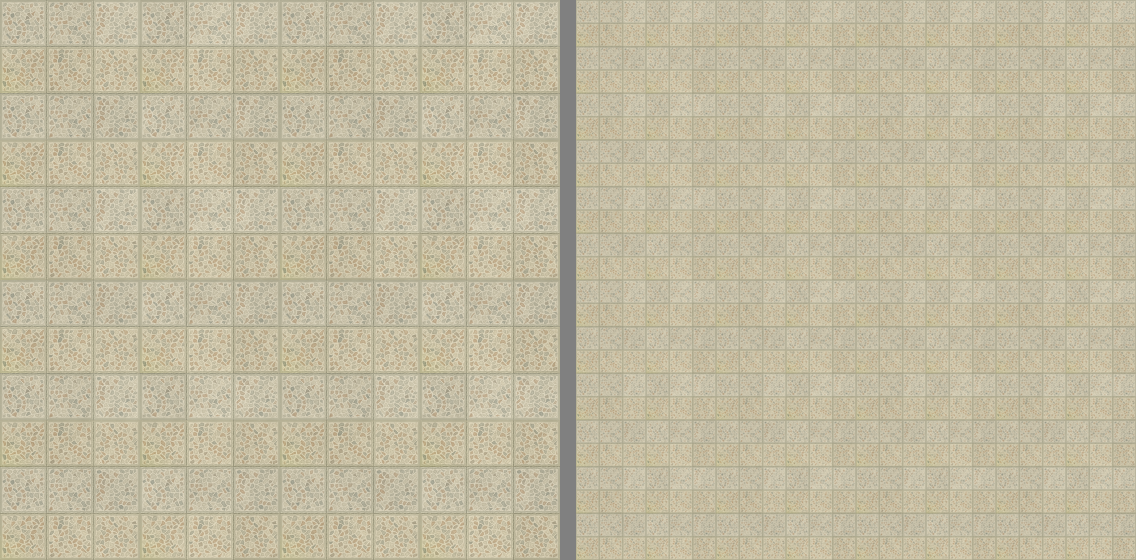
Left, the tile; right, the same tile 2 across and 2 down.
Write a WebGL 2 fragment shader that draws this texture.

```glsl
#version 300 es
precision highp float;
// Twelve by twelve pale floor tiles, each a framed panel of rounded pebbles set in cream mortar.
uniform vec2 u_resolution;
out vec4 fragColor;

const float TILES = 12.0;
const float STONES = 9.0;   // stones across one panel
const float PANEL = 0.89;   // panel width as a share of the tile

vec2 hash2(vec2 p) {
  vec3 q = fract(p.xyx * vec3(0.1031, 0.1030, 0.0973));
  q += dot(q, q.yzx + 33.33);
  return fract((q.xx + q.yz) * q.zy);
}

// Layered sines with whole frequencies, so they wrap over the canvas
float mottle(vec2 uv, float f) {
  vec2 a = 6.2831853 * f * uv;
  return (sin(a.x + 2.0 * sin(a.y)) + sin(2.0 * a.y + 1.7 * sin(a.x * 3.0))
        + 0.6 * sin(a.x * 5.0 - a.y * 4.0 + 1.3)) / 2.6;
}

vec2 seed(vec2 cell, vec2 kind) {
  return cell + 0.06 + 0.88 * hash2(cell + kind * 17.0 + 5.0);
}

// Returns the rounded distance to the stone border and the id of the stone
vec3 pebbles(vec2 p, vec2 kind) {
  vec2 base = floor(p), nearest = vec2(0.0), id = base;
  float best = 1e3, sum = 0.0;
  for (int j = -1; j <= 1; j++)
    for (int i = -1; i <= 1; i++) {
      vec2 cell = base + vec2(i, j);
      vec2 r = seed(cell, kind) - p;
      if (dot(r, r) < best) { best = dot(r, r); nearest = r; id = cell; }
    }
  for (int j = -2; j <= 2; j++)
    for (int i = -2; i <= 2; i++) {
      vec2 cell = id + vec2(i, j);
      if (cell == id) continue;
      vec2 r = seed(cell, kind) - p;
      sum += exp(-16.0 * dot(0.5 * (r + nearest), normalize(r - nearest)));
    }
  return vec3(-log(sum) / 16.0, id);
}

void main() {
  vec2 uv = gl_FragCoord.xy / u_resolution;
  vec2 tile = floor(uv * TILES), t = fract(uv * TILES);
  vec2 kind = mod(tile, vec2(3.0, 2.0));   // the same six tiles recur
  float warm = 1.0 - kind.y;
  float px = TILES / min(u_resolution.x, u_resolution.y);
  float wear = mottle(uv, 6.0), fine = mottle(uv.yx, 48.0);
  float grain = hash2(floor(uv * 512.0)).x - 0.5;

  // Mortar and stones, many of them nearly as pale as the mortar
  vec2 p = ((t - 0.5) / PANEL + 0.5) * STONES;
  p += 0.12 * sin(p.yx * 4.1 + kind);
  vec3 stone = pebbles(p, kind);
  vec2 inset = min(p, STONES - p);
  float edge = min(stone.x, min(inset.x, inset.y) - 0.02);
  float soft = 0.08 + 0.4 * px * STONES / PANEL;
  vec2 pick = hash2(stone.yz + kind * 17.0 + 91.0);

  vec3 col = vec3(0.85, 0.82, 0.722) + 0.012 * fine;
  vec3 pebble = mix(vec3(0.615, 0.618, 0.545), vec3(0.805, 0.77, 0.66), sqrt(pick.y));
  pebble = mix(pebble, vec3(0.71, 0.615, 0.485),
               step(0.74 - 0.12 * warm, pick.x) * (0.3 + 0.5 * pick.y));
  pebble += 0.06 * smoothstep(0.1, 0.4, edge) - 0.035 + 0.02 * fine;
  float gap = 0.09 + 0.05 * pick.x;
  col = mix(col, pebble, smoothstep(gap - soft, gap + soft, edge));

  // Frame: streaked band between two dark broken lines, with a dark joint
  vec2 side = min(t, 1.0 - t);
  float d = min(side.x, side.y);
  float along = (side.x < side.y) ? uv.y : uv.x;
  float streak = sin(6.2831853 * (along * 37.0 + 0.3 * wear)) * sin(6.2831853 * along * 89.0 + tile.x + tile.y);
  float worn = clamp(0.7 + 0.3 * streak + 0.25 * fine + 0.6 * grain, 0.0, 1.0);
  float heavy = step(side.y, side.x) * (1.0 - mod(floor(uv.y * TILES + 0.5), 2.0));
  float band = 1.0 - smoothstep(0.038 - 0.5 * px, 0.038 + 0.5 * px, d);
  float line = 1.0 - smoothstep(0.003, 0.003 + 0.9 * px, abs(d - 0.04));
  float joint = 1.0 - smoothstep(0.008 - 0.4 * px, 0.008 + 0.5 * px, d);
  col = mix(col, vec3(0.765, 0.745, 0.64) - 0.02 * heavy + 0.03 * streak + 0.02 * fine, band);
  col = mix(col, vec3(0.66, 0.645, 0.545), (0.65 + 0.15 * heavy) * line * worn);
  col = mix(col, vec3(0.56, 0.55, 0.455), 0.95 * joint * worn);

  // Tint per tile: rows alternate warm and grey, every third column yellows at a corner
  float yellow = (1.0 - step(0.5, kind.x)) * warm;
  col += mix(vec3(-0.002, 0.0, 0.008), vec3(0.003, -0.001, -0.007), warm);
  col += yellow * vec3(0.006, 0.01, -0.03) * (1.0 - smoothstep(0.1, 0.9, length(t)));
  col += 0.028 * (hash2(mod(tile, vec2(6.0, 4.0)) + 7.0).x - 0.5);

  // Soft stains and grain
  col += 0.014 * wear + 0.035 * grain;
  fragColor = vec4(clamp(col, 0.0, 1.0), 1.0);
}
```
